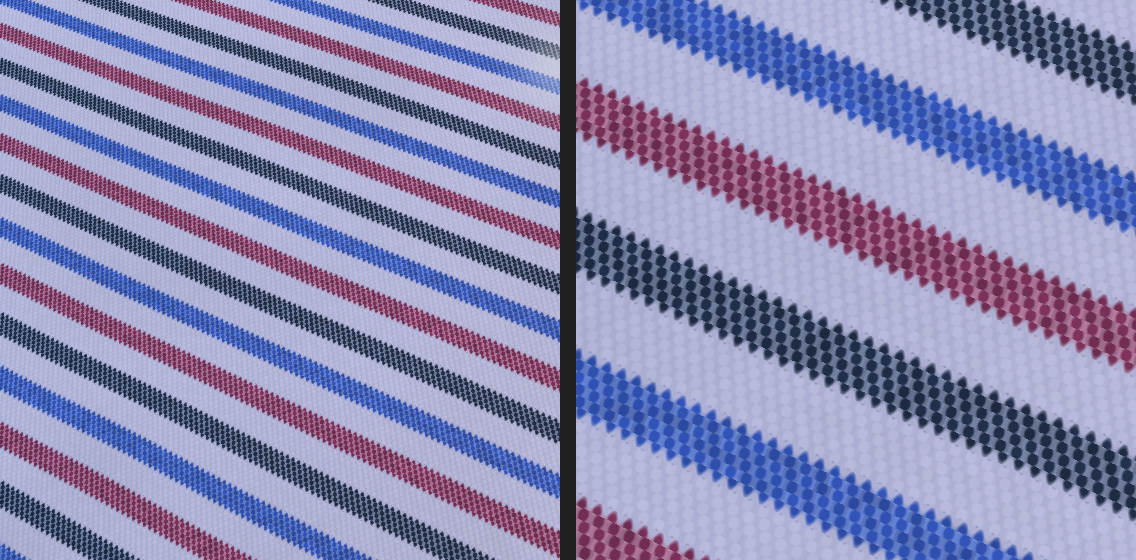
Left, the full canvas; right, a detail of the centre.
A three.js fragment shader for this texture:

```glsl
varying vec2 vUv;

const float TAU = 6.2831853;

// Weave and stripe proportions, in units of one stripe spacing
const float HALF_WIDTH = 0.208;
const float EDGE_SOFTNESS = 0.035;
const float EDGE_SERRATION = 0.035;
const float ROWS = 12.0;
const float RIBS = 7.5;
const float TWILL_STEP = 0.333;
const float DRAPE = 0.07;

// Yarn colours, each with the paler tone seen between its floats
const vec3 CLOTH = vec3(0.725, 0.732, 0.862);
const vec3 CLOTH_GAP = vec3(0.655, 0.670, 0.815);
const vec3 BLUE = vec3(0.185, 0.310, 0.680);
const vec3 BLUE_GAP = vec3(0.370, 0.475, 0.775);
const vec3 RED = vec3(0.460, 0.185, 0.335);
const vec3 RED_GAP = vec3(0.650, 0.440, 0.575);
const vec3 NAVY = vec3(0.125, 0.175, 0.275);
const vec3 NAVY_GAP = vec3(0.430, 0.480, 0.600);

const vec2 GLINT_CENTER = vec2(1.0, 0.875);
const float GLINT_RADIUS = 0.07;

float hash(vec2 p) {
  vec3 q = fract(vec3(p.xyx) * 0.1031);
  q += dot(q, q.yzx + 33.33);
  return fract((q.x + q.y) * q.z);
}

float noise(vec2 p) {
  vec2 i = floor(p);
  vec2 f = fract(p);
  f = f * f * (3.0 - 2.0 * f);
  float low = mix(hash(i), hash(i + vec2(1.0, 0.0)), f.x);
  float high = mix(hash(i + vec2(0.0, 1.0)), hash(i + vec2(1.0, 1.0)), f.x);
  return mix(low, high, f.y);
}

// Tilted cloth plane: x runs along the stripes, y counts them downward
vec2 clothPlane(vec2 p) {
  float depth = 1.436 + 0.085 * p.x - 0.436 * p.y;
  float along = 15.85 * p.x - 6.5 * p.y - 4.7;
  float across = 12.965 - 6.5 * p.x - 15.85 * p.y;
  return vec2(along, across) / depth;
}

void main() {
  vec2 cloth = clothPlane(vUv);
  cloth.y += DRAPE * (noise(vUv * 4.0 + 7.0) - 0.5);

  // Twill floats, shifted sideways on each row
  float rows = cloth.y * ROWS;
  float row = floor(rows);
  float ribs = cloth.x * RIBS - row * TWILL_STEP;
  float ribWave = 0.5 + 0.5 * cos(TAU * ribs);
  float rowWave = 0.5 - 0.5 * cos(TAU * rows);
  float yarn = smoothstep(0.08, 0.55, ribWave * mix(0.55, 1.0, rowWave));
  float yarnTone = hash(vec2(floor(ribs + 0.5), row) + 200.0) - 0.5;

  // Colours repeat in the order blue, red, navy
  float stripe = floor(cloth.y + 0.5);
  float order = mod(stripe, 3.0);
  vec3 thread = order < 0.5 ? BLUE : (order < 1.5 ? RED : NAVY);
  vec3 gap = order < 0.5 ? BLUE_GAP : (order < 1.5 ? RED_GAP : NAVY_GAP);
  vec3 stripeColor = mix(gap, thread, yarn) * (1.0 + 0.18 * yarnTone);

  // Pale ground with a faint weave
  vec3 ground = mix(CLOTH_GAP, CLOTH, 0.35 + 0.65 * yarn);
  ground *= 1.0 + 0.025 * yarnTone;

  // Serrated stripe edges
  float halfWidth = HALF_WIDTH + EDGE_SERRATION * (ribWave * 2.0 - 1.0);
  float edge = abs(cloth.y - stripe) - halfWidth;
  float cover = 1.0 - smoothstep(-EDGE_SOFTNESS, EDGE_SOFTNESS, edge);
  vec3 color = mix(ground, stripeColor, cover);

  // Soft light across the cloth and a glint at its side
  color *= 0.97 + 0.04 * vUv.y + 0.04 * (noise(vUv * 6.0) - 0.5);
  color += vec3(0.025, 0.008, -0.005) * (vUv.x - 0.5);
  float glint = exp(-pow(length(vUv - GLINT_CENTER) / GLINT_RADIUS, 2.0));
  color = mix(color, vec3(0.86, 0.87, 0.91), 0.45 * glint);

  gl_FragColor = vec4(color, 1.0);
}
```
